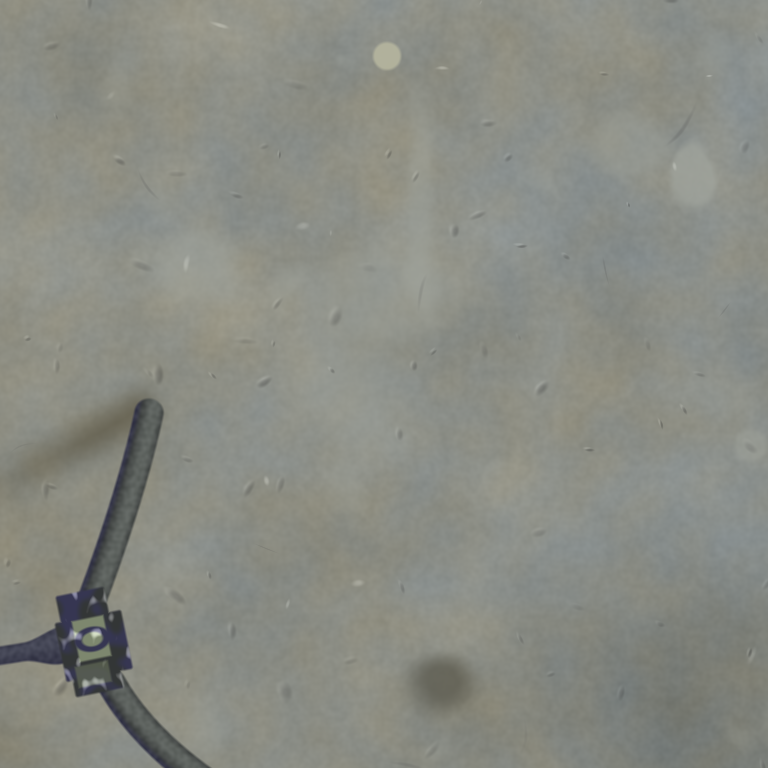
Write a three.js fragment shader that draws this texture.

```glsl
varying vec2 vUv;

const vec3 CONCRETE = vec3(0.545, 0.552, 0.518);
const vec3 WARM_TINT = vec3(0.022, 0.004, -0.026);
const vec3 PALE = vec3(0.625, 0.640, 0.610);
const vec3 DISC = vec3(0.71, 0.71, 0.62);
const vec3 STAIN = vec3(0.36, 0.355, 0.31);
const vec3 SHADOW = vec3(0.36, 0.34, 0.27);
const vec3 PIT = vec3(0.34, 0.34, 0.34);
const vec3 LEG_DARK = vec3(0.20, 0.21, 0.21);
const vec3 LEG_LIGHT = vec3(0.37, 0.39, 0.375);
const vec3 VIOLET = vec3(0.21, 0.21, 0.32);
const vec3 METAL = vec3(0.49, 0.53, 0.43);
const float MOTTLE = 0.085;
const float GRAIN = 0.022;
const float EDGE = 0.0022;
const vec2 HUB = vec2(0.117, 0.164);
const vec2 HUB_UP = vec2(-0.20, 0.98);

vec2 hash2(vec2 p) {
  vec3 q = fract(vec3(p.xyx) * vec3(0.1031, 0.1030, 0.0973));
  q += dot(q, q.yzx + 33.33);
  return fract((q.xx + q.yz) * q.zy);
}

vec2 gradientAt(vec2 cell) {
  float a = 6.2832 * hash2(cell + 57.0).x;
  return vec2(cos(a), sin(a));
}

float noise(vec2 p) {
  vec2 i = floor(p), f = fract(p);
  vec2 u = f * f * f * (f * (f * 6.0 - 15.0) + 10.0), e = vec2(1.0, 0.0);
  float low = mix(dot(gradientAt(i), f), dot(gradientAt(i + e), f - e), u.x);
  float high = mix(dot(gradientAt(i + e.yx), f - e.yx), dot(gradientAt(i + 1.0), f - 1.0), u.x);
  return mix(low, high, u.y);
}

float fbm(vec2 p) {
  float sum = 0.0, gain = 0.6;
  for (int i = 0; i < 5; i++) {
    sum += gain * noise(p);
    p = mat2(1.6, 1.2, -1.2, 1.6) * p + 7.3;
    gain *= 0.56;
  }
  return sum;
}

float fill(float d, float soft) { return 1.0 - smoothstep(-soft, soft, d); }

float blob(vec2 p, vec2 centre, vec2 radius, float soft) {
  return fill(length((p - centre) / radius) - 1.0, soft);
}

float box(vec2 p, vec2 halfSize) {
  vec2 d = abs(p) - halfSize;
  return length(max(d, 0.0)) + min(max(d.x, d.y), 0.0);
}

// Randomly turned flecks, one at most per cell
float flecks(vec2 p, float cells, float density, vec2 size) {
  float sum = 0.0;
  vec2 home = floor(p * cells);
  for (int y = -1; y <= 1; y++)
  for (int x = -1; x <= 1; x++) {
    vec2 cell = home + vec2(float(x), float(y));
    vec2 pick = hash2(cell + cells), turn = hash2(cell + 131.0);
    vec2 axis = vec2(cos(turn.x * 3.14), sin(turn.x * 3.14));
    vec2 d = p - (cell + hash2(cell + 19.0)) / cells;
    d = vec2(dot(d, axis), dot(d, vec2(-axis.y, axis.x))) / (size * (0.5 + turn.y));
    sum += step(pick.x, density) * (0.3 + 0.7 * pick.y) * fill(length(d) - 0.8, 0.6);
  }
  return sum;
}

// Quadratic curve: x = distance, y = signed side
vec2 curve(vec2 p, vec2 a, vec2 b, vec2 c) {
  vec2 best = vec2(9.0), prev = a;
  for (int i = 1; i <= 10; i++) {
    float t = float(i) / 10.0;
    vec2 next = mix(mix(a, b, t), mix(b, c, t), t), d = next - prev;
    vec2 off = p - prev - d * clamp(dot(p - prev, d) / dot(d, d), 0.0, 1.0);
    float dist = length(off);
    if (dist < best.x) best = vec2(dist, (d.x * off.y - d.y * off.x) / length(d));
    prev = next;
  }
  return best;
}

vec3 drawLeg(vec3 col, vec2 p, vec2 hit, float radius, float violet) {
  float across = hit.y / radius;
  vec3 tube = mix(LEG_DARK, LEG_LIGHT, smoothstep(-1.0, 0.2, across) - 0.6 * smoothstep(0.5, 1.0, across));
  tube = mix(tube, VIOLET, max(violet, smoothstep(-0.45, -0.95, across) * 0.7));
  tube += 0.06 * noise(p * 130.0);
  return mix(col, tube, fill(hit.x - radius, EDGE));
}

vec3 drawHub(vec3 col, vec2 p) {
  vec2 d = p - HUB, q = vec2(dot(d, vec2(HUB_UP.y, -HUB_UP.x)), dot(d, HUB_UP));
  float body = min(box(q, vec2(0.029, 0.064)), box(q - vec2(0.004, -0.006), vec2(0.041, 0.036)));
  vec3 part = mix(LEG_DARK, VIOLET, smoothstep(-0.2, 0.3, noise(p * 38.0)));
  part = mix(part, METAL * 0.75, 0.75 * fill(box(q + vec2(0.004, 0.042), vec2(0.022, 0.014)), EDGE));
  part = mix(part, METAL, fill(box(q - vec2(0.003, 0.004), vec2(0.021, 0.027)), EDGE));
  part = mix(part, VIOLET, fill(abs(length((q - vec2(0.004, 0.003)) / vec2(1.25, 0.85)) - 0.015) - 0.004, EDGE));
  part += 0.35 * smoothstep(0.18, 0.5, noise(q * vec2(75.0, 48.0) + 4.0));
  return mix(col, part, fill(body - 0.003, EDGE));
}

void main() {
  vec2 p = vUv;
  vec2 warp = p + 0.022 * vec2(noise(p * 13.0), noise(p * 13.0 + 40.0));

  // Mottled concrete with uneven light
  float light = 0.02 * smoothstep(0.4, 1.0, p.y) - 0.055 * smoothstep(0.35, 0.0, p.y) * smoothstep(0.3, 1.0, abs(p.x - 0.4) * 1.8);
  vec3 col = CONCRETE + light + MOTTLE * fbm(warp * 4.0) + GRAIN * (noise(p * 75.0) + 0.7 * noise(p * 150.0));
  col += WARM_TINT * (1.3 * noise(p * 5.0 + 11.0) + noise(p * 19.0) + 0.7 * (0.45 - p.x));

  // Pale worn patches and a vertical streak
  float worn = 0.45 * blob(warp, vec2(0.26, 0.65), vec2(0.055, 0.05), 0.35);
  worn += 0.4 * blob(warp, vec2(0.82, 0.81), vec2(0.05, 0.035), 0.4);
  worn += 0.75 * blob(warp, vec2(0.905, 0.775), vec2(0.028, 0.052), 0.2);
  worn += 0.4 * blob(warp, vec2(0.50, 0.62), vec2(0.10, 0.055), 0.6);
  worn += 0.35 * blob(warp, vec2(0.46, 0.49), vec2(0.07, 0.08), 0.7);
  worn += 0.45 * blob(warp, vec2(0.55, 0.73), vec2(0.02, 0.14), 0.6);
  worn += 0.45 * blob(p, vec2(0.977, 0.42), vec2(0.021), 0.25);
  worn += 0.35 * flecks(warp, 6.0, 0.3, vec2(0.03, 0.018));
  col = mix(col, PALE, clamp(worn, 0.0, 0.8));
  col = mix(col, DISC, 0.9 * blob(p, vec2(0.504, 0.927), vec2(0.018), 0.15));

  // Pits, chips and scratches with lit rims
  vec2 rim = vec2(0.003, -0.003);
  float pits = flecks(warp, 15.0, 0.3, vec2(0.008, 0.0035));
  col += 0.07 * (flecks(warp + rim, 15.0, 0.3, vec2(0.008, 0.0035)) - pits);
  col = mix(col, PIT, min(0.32 * pits + 0.3 * flecks(warp, 9.0, 0.15, vec2(0.018, 0.002)), 0.7));
  col += 0.13 * flecks(warp, 12.0, 0.12, vec2(0.007, 0.003));

  // Dark stain and the shadow of the stand
  col = mix(col, STAIN, 0.75 * blob(warp, vec2(0.573, 0.108), vec2(0.036, 0.04), 0.5));
  float shade = curve(p, vec2(0.18, 0.467), vec2(0.11, 0.42), vec2(-0.03, 0.36)).x;
  col = mix(col, SHADOW, 0.7 * fill(shade - 0.02, 0.025) * smoothstep(-0.08, 0.15, p.x));

  // Three-legged stand
  col = drawLeg(col, p, curve(p, vec2(0.122, 0.225), vec2(0.172, 0.36), vec2(0.194, 0.462)) * vec2(1.0, -1.0), 0.019, 0.0);
  col = drawLeg(col, p, curve(p, vec2(0.145, 0.11), vec2(0.185, 0.04), vec2(0.27, -0.02)), 0.019, 0.0);
  col = drawLeg(col, p, curve(p, vec2(-0.03, 0.142), vec2(0.03, 0.15), vec2(0.08, 0.16)), 0.012 + 0.012 * smoothstep(0.03, 0.08, p.x), 0.6);
  col = drawHub(col, p);

  gl_FragColor = vec4(clamp(col, 0.0, 1.0), 1.0);
}
```
